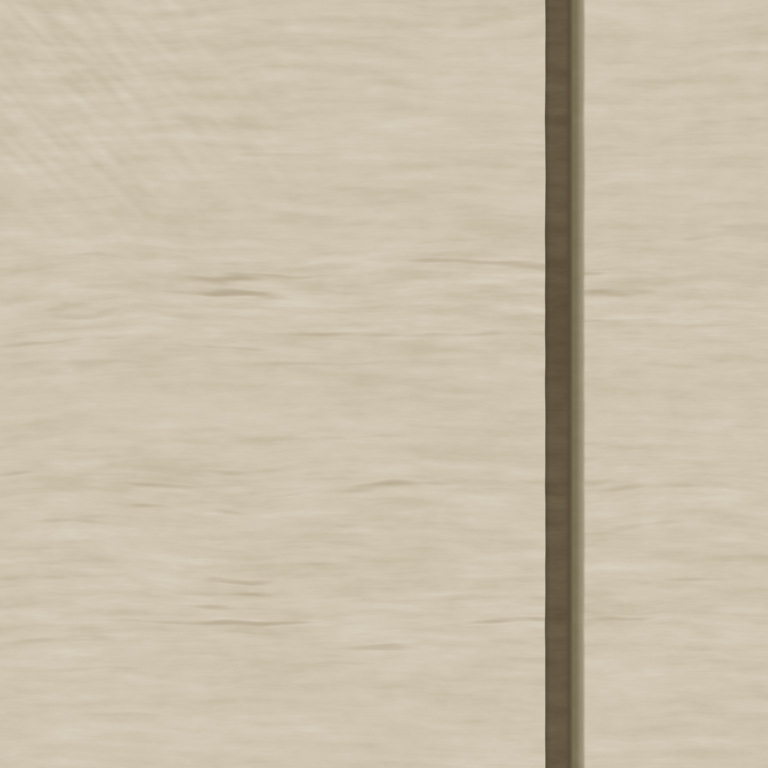
A WebGL 1 fragment shader for this texture:

```glsl
precision highp float;
// Pale oak boards with fine horizontal grain, parted by one vertical shadowed groove.

uniform vec2 u_resolution;

#define GROOVE_LEFT 0.710
#define GROOVE_LIP 0.741
#define GROOVE_RIGHT 0.759
#define GRAIN_CONTRAST 1.0
#define PORE_STRENGTH 0.50
#define LIGHT_WOOD vec3(0.825, 0.787, 0.712)
#define SHADE_WOOD vec3(0.780, 0.738, 0.650)
#define PORE_BROWN vec3(0.610, 0.545, 0.430)
#define GROOVE_BROWN vec3(0.430, 0.385, 0.300)
#define GROOVE_DARK vec3(0.350, 0.302, 0.225)
#define LIP_OLIVE vec3(0.475, 0.445, 0.340)
#define LIP_PALE vec3(0.610, 0.570, 0.480)

vec2 gradientAt(vec2 cell) {
  vec2 p = vec2(dot(cell, vec2(127.1, 311.7)), dot(cell, vec2(269.5, 183.3)));
  return fract(sin(p) * 43758.55) * 2.0 - 1.0;
}

// Gradient noise, roughly -0.7 to 0.7
float noise(vec2 p) {
  vec2 i = floor(p), f = fract(p);
  vec2 u = f * f * f * (f * (f * 6.0 - 15.0) + 10.0);
  vec2 e = vec2(0.0, 1.0);
  float low = mix(dot(gradientAt(i), f),
                  dot(gradientAt(i + e.yx), f - e.yx), u.x);
  float high = mix(dot(gradientAt(i + e.xy), f - e.xy),
                   dot(gradientAt(i + e.yy), f - e.yy), u.x);
  return mix(low, high, u.y);
}

float fbm(vec2 p) {
  float sum = 0.0, amp = 1.0;
  for (int i = 0; i < 4; i++) {
    sum += amp * noise(p);
    p = p * 1.93 + vec2(17.3, 9.1);
    amp *= 0.62;
  }
  return sum;
}

// Soft horizontal band where the grain is more pronounced
float band(float y, float centre, float width) {
  float d = (y - centre) / width;
  return exp(-d * d);
}

vec3 wood(vec2 uv, float board) {
  // Each board gets its own stretch of grain
  vec2 p = uv + board * vec2(3.7, 5.3);
  float bands = band(uv.y, 0.61, 0.07) + 0.75 * band(uv.y, 0.36, 0.06)
              + 0.85 * band(uv.y, 0.21, 0.06);

  // Slow waves bend the fibres
  vec2 g = p;
  g.y += 0.022 * noise(p * vec2(3.0, 5.0)) + 0.006 * noise(p * vec2(11.0, 16.0));

  float broad = fbm(g * vec2(2.5, 13.0));
  float fibre = fbm(g * vec2(7.0, 58.0) + 31.0);
  float mottle = fbm(p * vec2(30.0, 65.0) + 57.0);
  float tone = 0.38 + GRAIN_CONTRAST * (0.45 * broad + (0.65 + 0.45 * bands) * fibre
             + 0.35 * mottle);

  // Faint slanting flecks near the upper left
  vec2 slant = vec2(uv.x - uv.y, uv.x + uv.y) * 0.707;
  float fleckArea = smoothstep(0.62, 0.82, uv.y) * (1.0 - smoothstep(0.15, 0.5, uv.x));
  tone += 0.9 * fleckArea * noise(slant * vec2(13.0, 75.0));
  vec3 colour = mix(LIGHT_WOOD, SHADE_WOOD, tone);

  // Thin, broken brown pores gathered in the bands
  float streak = noise(g * vec2(5.0, 72.0) + 83.0) + 0.35 * noise(g * vec2(19.0, 120.0));
  float pore = smoothstep(0.22, 0.62, streak) * (0.2 + 0.8 * min(bands, 1.0));
  return mix(colour, PORE_BROWN, PORE_STRENGTH * pore);
}

// Shadowed wall on the left, narrow lit lip on the right
vec3 groove(vec2 uv, float soft) {
  float wear = fbm(uv * vec2(14.0, 48.0) + 11.0);
  float shade = 0.42 + 0.55 * wear + 0.3 * band(uv.y, 0.58, 0.12);
  vec3 colour = mix(GROOVE_BROWN, GROOVE_DARK, clamp(shade, 0.0, 1.0));
  colour *= 0.88 + 0.12 * smoothstep(GROOVE_LEFT, GROOVE_LEFT + 0.008, uv.x);

  float seam = band(uv.x, GROOVE_LIP, 0.0035);
  vec3 lip = mix(LIP_OLIVE, LIP_PALE, smoothstep(0.749, GROOVE_RIGHT, uv.x));
  lip += 0.02 * wear;
  colour = mix(colour, lip, smoothstep(GROOVE_LIP - soft, GROOVE_LIP + 0.005 + soft, uv.x));
  return mix(colour, GROOVE_DARK, 0.75 * seam);
}

void main() {
  vec2 uv = gl_FragCoord.xy / u_resolution;
  float soft = max(0.0012, 0.75 / u_resolution.x);
  float board = step(GROOVE_LIP, uv.x);
  vec3 colour = wood(uv, board);

  // Slightly uneven cut edges
  float wobble = 0.0009 * noise(vec2(uv.y * 24.0, 4.5));
  float inside = smoothstep(-soft, soft, uv.x - GROOVE_LEFT - wobble)
               * (1.0 - smoothstep(-soft, soft + 0.003, uv.x - GROOVE_RIGHT - wobble));
  colour = mix(colour, groove(uv, soft), inside);
  gl_FragColor = vec4(clamp(colour, 0.0, 1.0), 1.0);
}
```
